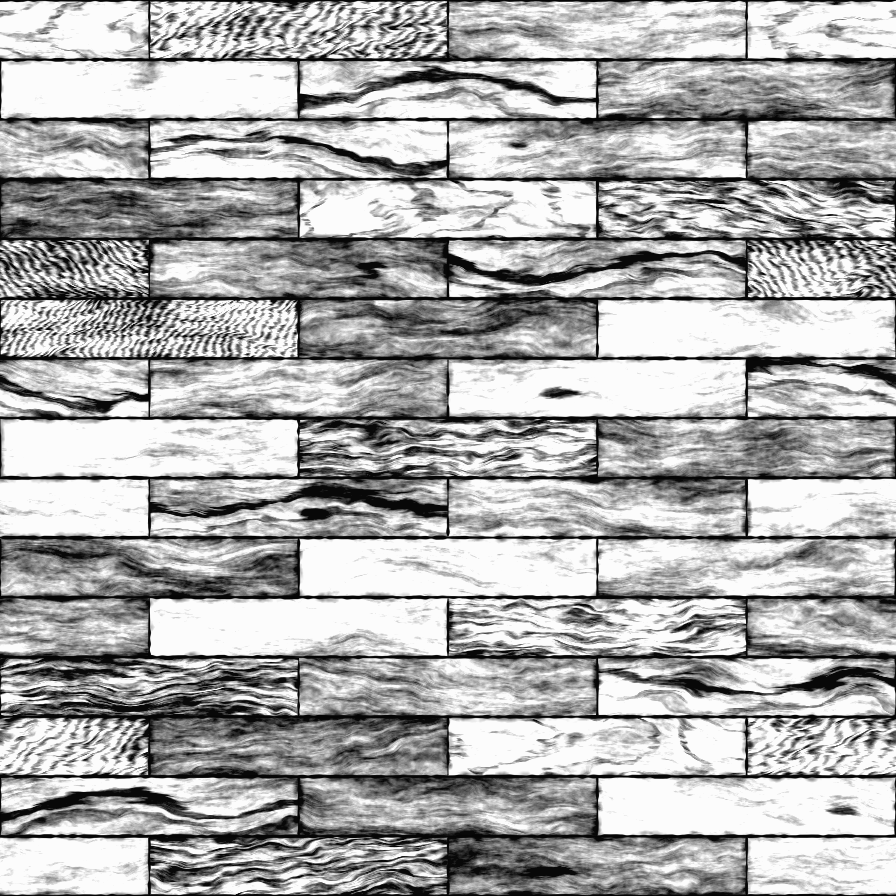
A three.js fragment shader for this texture:

```glsl
#define COLUMNS 3.0
#define ROWS 15.0
#define SEAM_X 0.0012
#define SEAM_Y 0.0017
#define SEAM_SOFT 0.0016
#define EDGE_ROUGHNESS 0.0016
#define GRIME_WIDTH 0.007
#define GRAIN_CONTRAST 1.15
#define GRIT 0.16
#define SEAM_COLOR vec3(0.02)
#define WOOD_DARK vec3(0.03)
#define WOOD_LIGHT vec3(0.99)

varying vec2 vUv;

float hash(vec2 p) {
  return fract(sin(dot(p, vec2(127.1, 311.7))) * 43758.5453);
}

float noise(vec2 p) {
  vec2 i = floor(p);
  vec2 f = fract(p);
  f = f * f * (3.0 - 2.0 * f);
  float low = mix(hash(i), hash(i + vec2(1.0, 0.0)), f.x);
  float high = mix(hash(i + vec2(0.0, 1.0)), hash(i + vec2(1.0, 1.0)), f.x);
  return mix(low, high, f.y);
}

// Layered noise, centred on zero
float fbm(vec2 p) {
  float sum = 0.0;
  float amplitude = 0.5;
  for (int i = 0; i < 4; i++) {
    sum += amplitude * (noise(p) - 0.5);
    p = p * 2.03 + vec2(17.3, 9.1);
    amplitude *= 0.55;
  }
  return sum;
}

// Soft line of given half width around zero
float band(float d, float halfWidth) {
  return 1.0 - smoothstep(halfWidth * 0.3, halfWidth, abs(d));
}

// Brightness of one plank; p is measured in plank heights from its centre
float woodTone(vec2 p, vec2 id) {
  vec2 seed = 40.0 * vec2(hash(id + 3.1), hash(id + 7.7));
  float kind = fract((id.x + COLUMNS * id.y) * 0.618 + 0.13);
  float variety = hash(id + 11.3);
  float lean = 2.0 * hash(id + 19.9) - 1.0;

  // Bend and tilt the grain
  vec2 g = p;
  g.y += p.x * lean * 0.11 + 0.7 * fbm(p * vec2(0.6, 0.9) + seed);
  float broad = fbm(g * vec2(0.8, 2.4) + seed);
  float streak = fbm(g * vec2(1.1, 8.0) + seed.yx);
  float fiber = fbm(g * vec2(4.5, 24.0) + seed);
  float pores = fbm(p * vec2(9.0, 14.0) + seed.yx);
  float grain = 0.9 * broad + 0.9 * streak + 0.6 * fiber + 0.35 * pores;
  float tone;

  if (kind < 0.27) {
    // Pale planks with faint patches, some with curved growth arcs
    tone = 1.13 + 1.1 * min(grain + 0.05, 0.0);
    float arc = p.x * 0.75 * sign(lean) + 2.6 * g.y * g.y + 2.0 * broad;
    float arcLine = band(fract(arc) - 0.5, 0.16);
    tone -= step(0.62, variety) * arcLine * (0.4 + 1.5 * fiber);
  } else if (kind < 0.64) {
    // Grey weathered planks
    tone = mix(0.46, 0.83, variety) + GRAIN_CONTRAST * grain;
  } else if (kind < 0.84) {
    // Striped planks, a few with steep figure
    float slant = lean * lean * lean * 1.8;
    float rings = mix(2.5, 5.5, variety) * (g.y + p.x * slant);
    float stripe = sin(6.2832 * (rings + 2.2 * streak + broad));
    tone = mix(0.6, 0.86, hash(id + 5.2));
    tone += 0.36 * stripe + GRAIN_CONTRAST * (grain + 0.5 * fiber);
  } else {
    // Planks split by dark wandering veins
    tone = mix(0.74, 1.0, variety) + GRAIN_CONTRAST * grain;
    float path = g.y + 0.18 * sin(p.x * 1.3 + seed.x) + 0.35 * streak;
    float veinWidth = 0.07 + 0.13 * noise(vec2(p.x * 1.5, 2.0) + seed);
    tone -= 0.85 * band(path, veinWidth);
    tone -= 0.5 * band(path + 0.32, veinWidth * 0.7);
    tone += 0.18 * smoothstep(0.0, 0.2, -path);
  }

  // Occasional small knot
  vec2 knot = p - vec2(1.7 * lean, 0.3 * (variety - 0.5));
  float knotRadius = length(knot * vec2(0.45, 1.2)) + 0.25 * streak;
  float hasKnot = step(0.86, hash(id + 23.4));
  return tone - hasKnot * 0.9 * (1.0 - smoothstep(0.05, 0.16, knotRadius));
}

void main() {
  // Half-offset planks on alternate rows
  vec2 cell = vUv * vec2(COLUMNS, ROWS);
  float row = floor(cell.y);
  cell.x += 0.5 * (1.0 - mod(row, 2.0));
  vec2 id = vec2(mod(floor(cell.x), COLUMNS), row);
  vec2 local = fract(cell) - 0.5;
  float tone = woodTone(local * vec2(ROWS / COLUMNS, 1.0), id);
  tone += GRIT * (noise(vUv * 300.0) - 0.5);

  // Ragged, dirty plank borders
  vec2 border = (0.5 - abs(local)) / vec2(COLUMNS, ROWS);
  float edge = min(border.x - SEAM_X, border.y - SEAM_Y);
  float wear = noise(vUv * vec2(75.0, 110.0) + 5.0);
  float grime = 1.0 - smoothstep(0.0, GRIME_WIDTH, edge);
  tone -= 0.75 * grime * wear * wear;
  edge -= EDGE_ROUGHNESS * (noise(vUv * 160.0) - 0.5);

  vec3 color = mix(WOOD_DARK, WOOD_LIGHT, clamp(tone, 0.0, 1.0));
  float seam = 1.0 - smoothstep(-0.5 * SEAM_SOFT, 0.5 * SEAM_SOFT, edge);
  gl_FragColor = vec4(mix(color, SEAM_COLOR, seam), 1.0);
}
```
